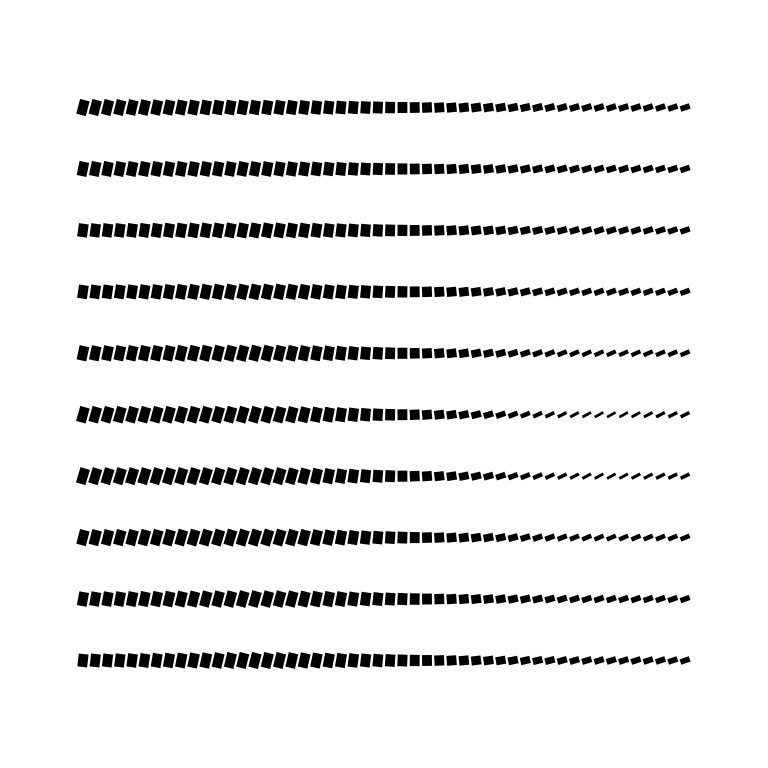
Write a Shadertoy shader that draws this pattern.

```glsl
// Ten rows of fifty black bars on white. A smooth field over the grid drives
// both the tilt and the thickness of each bar: high values give thick bars
// turned clockwise, low values give thin bars turned the other way.

const vec2 GRID = vec2(50.0, 10.0);    // columns, rows
const float MARGIN = 0.1;              // empty border around the grid
const float BAR_FILL = 0.8;            // bar length as a share of its cell
const float MAX_TILT = 0.6283;         // radians at field value 1
const float MID_THICKNESS = 0.01435;   // thickness at field value 0
const float THICKNESS_GAIN = 0.01343;  // added thickness at field value 1
const vec3 PAPER = vec3(1.0);
const vec3 INK = vec3(0.0);

float bump(float x, float center, float width) {
    float t = (x - center) / width;
    return exp(-t * t);
}

// Smooth field: each row blends through four levels from left to right.
float field(float column, float row) {
    float start = 0.09 + 0.38 * bump(row, 5.8, 2.7) + 0.31 * bump(row, 0.0, 1.7);
    float crest = 0.28 + 0.20 * bump(row, 6.4, 3.6);
    float dip = bump(row, 5.4, 1.8);
    float trough = -0.48 - 0.35 * dip;
    float finish = -0.52 - 0.22 * dip;

    float value = mix(start, crest, smoothstep(0.0, 14.0, column));
    value = mix(value, trough, smoothstep(14.0, 43.0, column));
    return mix(value, finish, smoothstep(43.0, 49.0, column));
}

// Turns the frame clockwise by the given angle.
vec2 toTilted(vec2 p, float angle) {
    float c = cos(angle);
    float s = sin(angle);
    return vec2(c * p.x - s * p.y, s * p.x + c * p.y);
}

// Antialiased coverage of a centered rectangle.
float rectCoverage(vec2 p, vec2 halfSize, float pixel) {
    vec2 edge = clamp(0.5 + (halfSize - abs(p)) / pixel, 0.0, 1.0);
    return edge.x * edge.y;
}

float barCoverage(vec2 p, float value, float cellWidth, float pixel) {
    float thickness = MID_THICKNESS + THICKNESS_GAIN * value;
    vec2 halfSize = 0.5 * vec2(BAR_FILL * cellWidth, thickness);
    return rectCoverage(toTilted(p, value * MAX_TILT), halfSize, pixel);
}

void mainImage(out vec4 fragColor, in vec2 fragCoord) {
    float side = min(iResolution.x, iResolution.y);
    float pixel = 1.0 / side;
    vec2 uv = (fragCoord - 0.5 * iResolution.xy) / side + 0.5;

    // Grid position, with rows counted from the top.
    vec2 p = vec2(uv.x - MARGIN, 1.0 - MARGIN - uv.y);
    vec2 cellSize = (1.0 - 2.0 * MARGIN) / GRID;
    vec2 cell = floor(p / cellSize);

    // Tilted bars reach into the cells beside them.
    float clear = 1.0;
    for (int i = -1; i <= 1; i++) {
        vec2 id = cell + vec2(float(i), 0.0);
        if (any(lessThan(id, vec2(0.0))) || any(greaterThanEqual(id, GRID))) continue;
        vec2 offset = p - (id + 0.5) * cellSize;
        offset.y = -offset.y;
        clear *= 1.0 - barCoverage(offset, field(id.x, id.y), cellSize.x, pixel);
    }

    fragColor = vec4(mix(INK, PAPER, clear), 1.0);
}
```
